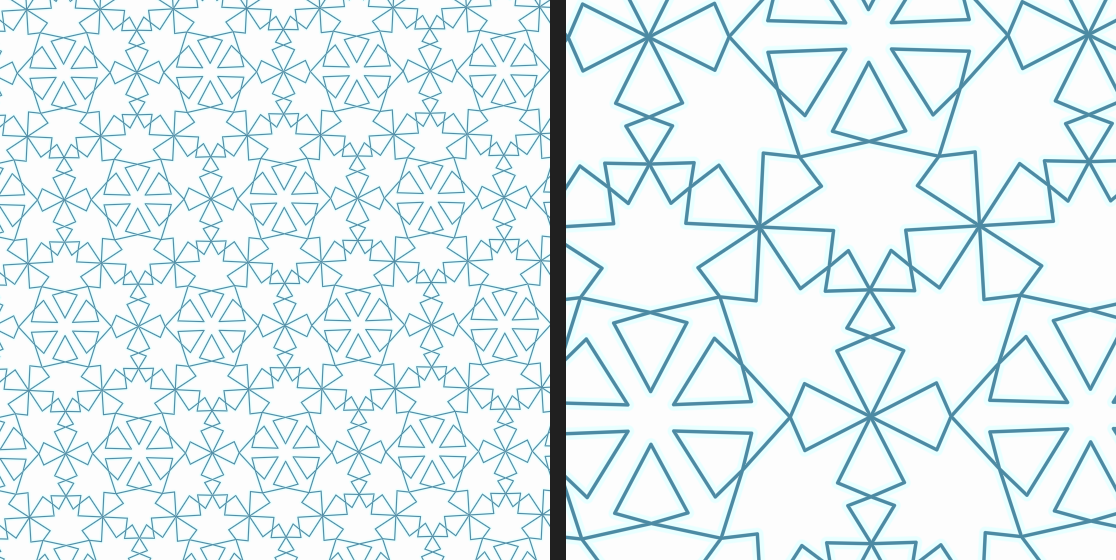
Left, the full canvas; right, a detail of the centre.
Give the GLSL for this pattern, as a WebGL 2 fragment shader.

```glsl
#version 300 es
precision highp float;
// Thin-line sixfold star lattice: kite rosettes, four-petal crosses and small
// three-petal stars. The plane is folded into one mirror triangle of a hexagonal
// lattice, where the distance to a few segments draws every repeat.

uniform vec2 u_resolution;
out vec4 fragColor;

// Layout, in canvas widths
const float SPACING = 0.2665;               // between neighbouring rosettes
const vec2 ROSETTE_ORIGIN = vec2(0.1157, 0.8856);
const float TILT = 0.0055;                  // radians
const float LINE_WIDTH = 0.0021;
const float HALO_RADIUS = 0.0037;

// Colours
const vec3 PAPER = vec3(0.992, 0.992, 0.992);
const vec3 HALO = vec3(0.91, 1.0, 1.0);
const vec3 INK = vec3(0.30, 0.54, 0.64);

// Mirror triangle corners, in lattice spacings (rosette centre is at zero)
const vec2 CROSS_CENTRE = vec2(0.5, 0.0);
const vec2 TRIAD_CENTRE = vec2(0.5, 0.28868);

// Motif vertices, in lattice spacings
const vec2 CROSS_SIDE_CORNER = vec2(0.350, 0.076);
const vec2 CROSS_SIDE_TIP = vec2(0.317, 0.0);
const vec2 CROSS_UP_CORNER = vec2(0.424, 0.150);
const vec2 CROSS_UP_TIP = vec2(0.5, 0.182);
const vec2 TRIAD_CORNER = vec2(0.447, 0.202);
const vec2 KITE_APEX = vec2(0.2078, 0.120);
const vec2 KITE_CORNER = vec2(0.229, 0.036);
const vec2 KITE_INNER_TIP = vec2(0.052, 0.030);

float segmentDistance(vec2 p, vec2 a, vec2 b) {
  vec2 ap = p - a, ab = b - a;
  return length(ap - ab * clamp(dot(ap, ab) / dot(ab, ab), 0.0, 1.0));
}

// Offset from the nearest point of a unit triangular lattice
vec2 latticeOffset(vec2 p) {
  vec2 period = vec2(1.0, sqrt(3.0));
  vec2 even = mod(p + 0.5 * period, period) - 0.5 * period;
  vec2 odd = mod(p, period) - 0.5 * period;
  return dot(even, even) < dot(odd, odd) ? even : odd;
}

// Mirror the hexagonal cell into the wedge from 0 to 30 degrees
vec2 foldWedge(vec2 p) {
  p = abs(p);
  vec2 normal = vec2(-0.5, 0.8660254);
  p -= 2.0 * max(dot(p, normal), 0.0) * normal;
  return vec2(p.x, abs(p.y));
}

float motifDistance(vec2 p) {
  // Four-petal cross
  float d = segmentDistance(p, CROSS_CENTRE, CROSS_SIDE_CORNER);
  d = min(d, segmentDistance(p, CROSS_SIDE_CORNER, CROSS_SIDE_TIP));
  d = min(d, segmentDistance(p, CROSS_CENTRE, CROSS_UP_CORNER));
  d = min(d, segmentDistance(p, CROSS_UP_CORNER, CROSS_UP_TIP));
  // Small three-petal star
  d = min(d, segmentDistance(p, CROSS_UP_TIP, TRIAD_CORNER));
  d = min(d, segmentDistance(p, TRIAD_CORNER, TRIAD_CENTRE));
  // Rosette outline and kites
  d = min(d, segmentDistance(p, CROSS_SIDE_TIP, KITE_APEX));
  d = min(d, segmentDistance(p, KITE_APEX, KITE_CORNER));
  d = min(d, segmentDistance(p, KITE_CORNER, KITE_INNER_TIP));
  return d;
}

void main() {
  float pixel = 1.0 / u_resolution.x;
  vec2 p = gl_FragCoord.xy * pixel - ROSETTE_ORIGIN;
  float c = cos(TILT), s = sin(TILT);
  p = vec2(c * p.x + s * p.y, c * p.y - s * p.x) / SPACING;

  float d = motifDistance(foldWedge(latticeOffset(p))) * SPACING;

  // Pale fringe below, ink line above
  float halo = 1.0 - smoothstep(HALO_RADIUS - pixel, HALO_RADIUS + pixel, d);
  float halfWidth = 0.5 * LINE_WIDTH;
  float ink = 1.0 - smoothstep(halfWidth - 0.7 * pixel, halfWidth + 0.7 * pixel, d);
  vec3 colour = mix(PAPER, HALO, halo);
  fragColor = vec4(mix(colour, INK, ink), 1.0);
}
```
